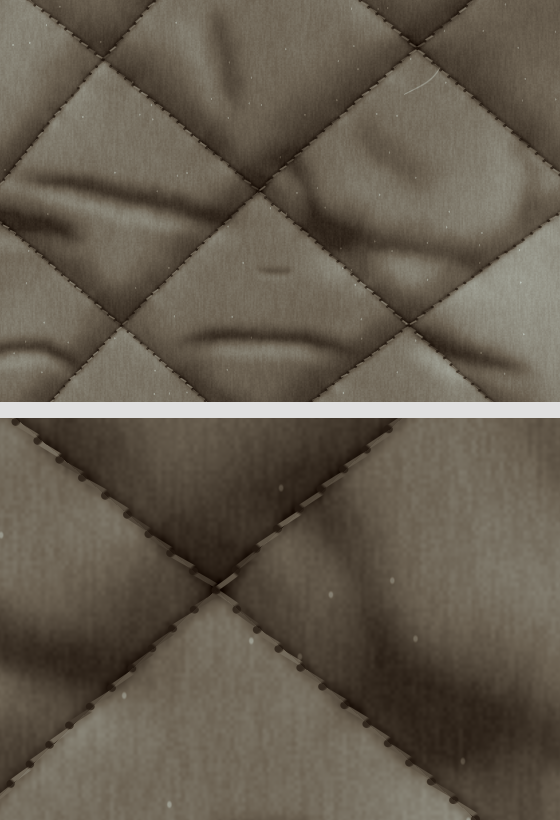
Top: the whole. Bottom: its middle third, enlarged.
Reproduce this texture procedurally as a Shadertoy shader.

```glsl
// Quilted olive-brown nylon: a slightly warped diamond lattice of stitched seams
// pads the cloth; soft folds, seam puckers, weave grain and lint add the wear.
// One tone value is gathered from all parts and mapped to colour at the end.

#define CENTRE vec2(0.643, 0.524)     // crossing at lattice origin
#define AXIS_A vec2(0.3675, 0.3445)   // step along rising seams
#define AXIS_B vec2(0.3805, -0.3305)  // step along falling seams
#define CELL_WIDTH 0.5                // distance between parallel seams
#define STITCHES 21.0                 // stitches per diamond edge
#define THREAD 0.0021                 // half width of the thread
#define BASE_TONE 0.445
#define PAD_SHADE 0.18                // darkness of the lower diamond edges
#define GRAIN 0.035

const vec3 SHADOW = vec3(0.21, 0.17, 0.13);
const vec3 CLOTH  = vec3(0.42, 0.38, 0.32);
const vec3 SHEEN  = vec3(0.56, 0.55, 0.50);

float hash(vec2 p) {
    vec3 q = fract(vec3(p.xyx) * 0.1031);
    q += dot(q, q.yzx + 33.33);
    return fract((q.x + q.y) * q.z);
}

float noise(vec2 p) {
    vec2 i = floor(p), f = fract(p);
    f = f * f * (3.0 - 2.0 * f);
    return mix(mix(hash(i), hash(i + vec2(1, 0)), f.x),
               mix(hash(i + vec2(0, 1)), hash(i + vec2(1, 1)), f.x), f.y);
}

float fbm(vec2 p) {
    float sum = 0.0, amp = 0.5;
    for (int i = 0; i < 4; i++) {
        sum += amp * noise(p);
        p = p * 2.03 + 17.7;
        amp *= 0.5;
    }
    return sum;
}

// Canvas to lattice: inverts a linear map with small quadratic bends.
vec2 toLattice(vec2 p) {
    mat2 inv = inverse(mat2(AXIS_A, AXIS_B));
    vec2 s = inv * (p - CENTRE);
    for (int i = 0; i < 6; i++) {
        vec2 bend = s.x * s.x * vec2(0.0275, 0.0105) - s.y * s.y * vec2(0.0055, 0.0035)
                  + s.x * s.y * vec2(0.04, -0.032);
        s = inv * (p - CENTRE - bend);
    }
    return s;
}

// Bowed crease from a to b: dark core with a lit flank below it.
float fold(vec2 p, vec2 a, vec2 b, float bow, float width, float depth) {
    vec2 dir = normalize(b - a);
    float t = dot(p - a, dir) / length(b - a);
    float y = dot(p - a, vec2(-dir.y, dir.x)) - bow * 4.0 * t * (1.0 - t);
    y += 0.9 * width * (fbm(p * 9.0) - 0.47) * 2.0;
    float taper = smoothstep(-0.12, 0.22, t) * smoothstep(1.12, 0.7, t);
    float core = y / (width * (y > 0.0 ? 1.2 : 0.8));
    float flank = y / width + 2.1;
    return depth * taper * (0.35 * exp(-flank * flank) - exp(-core * core));
}

float glow(vec2 p, vec2 c, float radius) {
    return exp(-dot(p - c, p - c) / (radius * radius));
}

// Sews one seam family into the tone; across and along are lattice coordinates.
float sew(float tone, float across, float along, float px) {
    float d = (fract(across + 0.5) - 0.5) * CELL_WIDTH;
    float row = floor(across + 0.5);
    d += 0.003 * (noise(vec2(along * 9.0, row * 7.0)) - 0.5);
    float k = fract(along * STITCHES) - 0.5;
    float rnd = hash(vec2(floor(along * STITCHES), row) + 50.0);
    tone -= 0.10 * exp(-d * d / 0.00005);
    float hole = length(vec2((0.5 - abs(k)) * CELL_WIDTH / STITCHES, d + 0.001));
    tone = mix(tone, 0.14, 0.75 * smoothstep(0.0035 + px, 0.0035 - px, hole));
    float body = smoothstep(THREAD + px, THREAD - px, abs(d - 0.004 * k));
    body *= smoothstep(0.44, 0.3, abs(k));
    return mix(tone, mix(0.25, 0.54, rnd), 0.8 * body);
}

void mainImage(out vec4 fragColor, in vec2 fragCoord) {
    vec2 p = fragCoord / iResolution.y;
    float px = 0.7 / iResolution.y;
    vec2 s = toLattice(p), f = fract(s);

    // Broad light over the cloth
    float tone = BASE_TONE + 0.13 * (fbm(p * 3.2 + 4.0) - 0.47);
    tone += 0.12 * glow(p, vec2(1.36, 0.25), 0.3) + 0.06 * glow(p, vec2(0.06, 0.85), 0.2);
    tone += 0.08 * glow(p, vec2(0.04, 0.21), 0.12) - 0.06 * glow(p, vec2(1.35, 0.95), 0.25);

    // Padding: lower edges of each diamond fall into shade, upper ones catch light
    vec2 low = vec2(f.x, 1.0 - f.y) * CELL_WIDTH;
    vec2 high = CELL_WIDTH - low;
    vec2 reach = 0.045 + 0.06 * vec2(noise(s * 5.0), noise(s * 5.0 + 31.0));
    vec2 shade = exp(-low * low / (reach * reach));
    tone -= PAD_SHADE * (shade.x + shade.y - 0.6 * shade.x * shade.y);
    tone += 0.03 * exp(-min(high.x, high.y) / 0.06);

    // Puckers pulled in by the stitching
    vec2 nearSeam = exp(-min(low, high) / 0.03);
    tone += 0.09 * nearSeam.x * (noise(vec2(s.y * 17.0, s.x * 4.0)) - 0.5);
    tone += 0.09 * nearSeam.y * (noise(vec2(s.x * 17.0, s.y * 4.0) + 60.0) - 0.5);

    // Sharp folds, then soft hollows
    tone += fold(p, vec2(0.05, 0.565), vec2(0.59, 0.455), 0.0, 0.022, 0.21);
    tone += fold(p, vec2(0.46, 0.155), vec2(0.88, 0.13), 0.025, 0.019, 0.20);
    tone += fold(p, vec2(-0.06, 0.12), vec2(0.20, 0.09), 0.035, 0.019, 0.20);
    tone += fold(p, vec2(-0.04, 0.46), vec2(0.22, 0.41), 0.0, 0.024, 0.16);
    tone += fold(p, vec2(1.02, 0.18), vec2(1.33, 0.08), -0.01, 0.025, 0.16);
    tone += fold(p, vec2(0.64, 0.33), vec2(0.73, 0.33), -0.005, 0.009, 0.09);
    tone += fold(p, vec2(0.76, 0.45), vec2(1.23, 0.36), -0.02, 0.042, 0.17);
    tone += fold(p, vec2(0.52, 0.98), vec2(0.59, 0.72), 0.01, 0.03, 0.12);
    tone += fold(p, vec2(0.90, 0.72), vec2(1.09, 0.53), -0.02, 0.045, 0.08);
    tone += fold(p, vec2(1.29, 0.68), vec2(1.31, 0.42), 0.01, 0.03, 0.08);
    tone += fold(p, vec2(0.71, 0.62), vec2(0.79, 0.45), 0.01, 0.025, 0.12);
    tone = max(tone, 0.19);

    // Woven grain, mostly upright
    tone += GRAIN * (noise(p * vec2(260.0, 45.0)) + noise(p * vec2(300.0, 280.0)) - 1.0);

    tone = sew(tone, s.x, s.y, px);
    tone = sew(tone, s.y, s.x, px);

    // Lint specks and one loose curled fibre
    vec2 cell = floor(p * 22.0), q = fract(p * 22.0) - 0.5;
    q += 0.6 * (vec2(hash(cell + 3.0), hash(cell + 9.0)) - 0.5);
    float speck = smoothstep(0.06, 0.02, length(q * vec2(1.0, 0.7)));
    tone += 0.14 * speck * step(0.86, hash(cell + 21.0));
    float t = (p.x - 1.005) / 0.09;
    float fibre = abs(p.y - 0.765 - 0.065 * t * t * t - 0.015 * sin(t * 3.0)) / (1.0 + t);
    tone += 0.14 * smoothstep(0.0012 + px, 0.0012 - px, fibre) * step(abs(t - 0.5), 0.5);

    // Tone to colour
    vec3 col = tone < 0.42 ? mix(SHADOW, CLOTH, (tone - 0.21) / 0.21)
                           : mix(CLOTH, SHEEN, (tone - 0.42) / 0.14);
    fragColor = vec4(clamp(col, 0.0, 1.0), 1.0);
}
```
